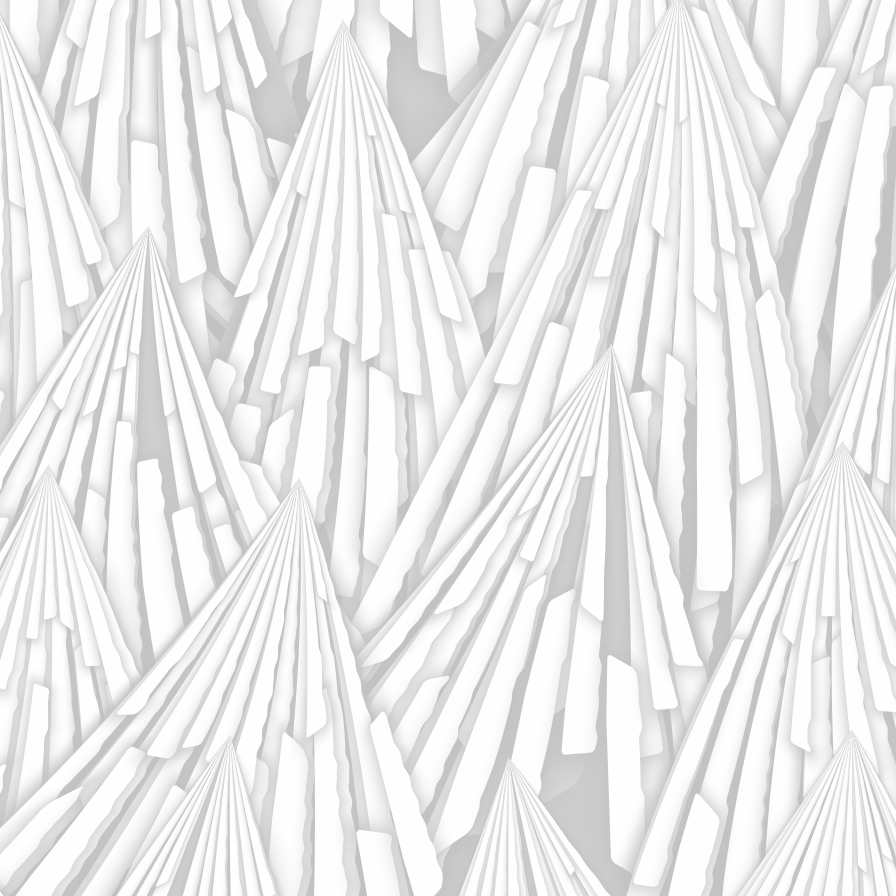
A Shadertoy shader for this pattern:

```glsl
const vec3 PAPER = vec3(0.995);
const vec3 BACKING = vec3(0.81);
const vec3 SHADE = vec3(0.755);

const int ROWS = 6;
const int COLUMNS = 5;
const int LAYERS = 4;
const vec2 FAN_SPACING = vec2(0.42, 0.27);
const float TOP_ROW = 1.5;
const float FAN_LENGTH = 1.05;
const float STRIP_PITCH = 0.105;      // slope between neighbouring strips
const float MAX_HALF_WIDTH = 0.02;
const float STRIP_DENSITY = 0.8;
const float SHADOW_REACH = 0.034;
const float SHADOW_STRENGTH = 0.58;
const float EDGE_WAVE = 0.0045;
const float WAVE_FREQUENCY = 75.0;

struct Fan {
    vec2 apex;
    float tilt, spread, flare, bend, seed;
};

float hash(vec3 p) {
    p = fract(p * 0.1031);
    p += dot(p, p.zyx + 31.32);
    return fract((p.x + p.y) * p.z);
}

float hashRange(vec3 p, float low, float high) {
    return mix(low, high, hash(p));
}

float noise(float x, float seed) {
    float i = floor(x), f = fract(x);
    f *= f * (3.0 - 2.0 * f);
    return mix(hash(vec3(i, seed, 3.0)), hash(vec3(i + 1.0, seed, 3.0)), f);
}

float coverage(float dist) {
    return clamp(0.5 - dist * iResolution.y, 0.0, 1.0);
}

float softShadow(float dist, float reach) {
    float fade = clamp(1.0 - max(dist, 0.0) / reach, 0.0, 1.0);
    return SHADOW_STRENGTH * fade * fade;
}

Fan makeFan(int row, int column) {
    vec3 id = vec3(float(column) + 7.0, float(row) + 11.0, 0.0);
    vec2 jitter = vec2(hash(id + 0.3), hash(id + 1.7)) - 0.5;
    vec2 cell = vec2(float(column) - 1.0 + 0.5 * mod(float(row), 2.0), -float(row));
    Fan fan;
    fan.apex = (cell + jitter * vec2(0.5, 0.65)) * FAN_SPACING + vec2(0.0, TOP_ROW);
    fan.tilt = hashRange(id + 2.1, -0.22, 0.22);
    fan.spread = hashRange(id + 3.9, 0.46, 0.62);
    fan.flare = hashRange(id + 5.2, -0.45, 0.3);
    fan.bend = hashRange(id + 6.4, -0.2, 0.2);
    fan.seed = id.x * 13.0 + id.y * 29.0;
    return fan;
}

// Start and end of a strip, measured down from the apex
vec2 stripSpan(int layer, vec3 id) {
    float a = hash(id + 0.7), b = hash(id + 4.3);
    if (layer == 0) return vec2(-1.0, mix(0.6, 0.95, b));
    if (layer == 1) return vec2(-1.0, mix(0.35, 0.75, b));
    if (layer == 2) {
        float start = mix(0.2, 0.45, a);
        return vec2(start, start + mix(0.2, 0.42, b));
    }
    return vec2(-1.0, mix(0.12, 0.42, b));
}

// Draws one sheet of radiating strips, each over the shadow it casts
vec3 paintStrips(vec3 color, Fan fan, int layer, float x, float t) {
    vec3 layerId = vec3(fan.seed, float(layer) * 17.0, 5.0);
    float bend = fan.bend + hashRange(layerId, -0.1, 0.1);
    float offset = hash(layerId + 2.6);
    float width = t * (1.0 + fan.flare * t);
    float ray = (x - bend * t * t) / width;
    float nearest = round(ray / STRIP_PITCH - offset);
    float reach = min(SHADOW_REACH, 0.6 * STRIP_PITCH * width) + 0.0005;

    for (int k = -1; k <= 1; k++) {
        float index = nearest + float(k);
        vec3 id = vec3(index + 40.0, fan.seed, float(layer) * 19.0);
        float center = (index + offset + hashRange(id, -0.12, 0.12)) * STRIP_PITCH;
        if (abs(center - fan.tilt) > fan.spread) continue;
        if (hash(id + 8.1) > STRIP_DENSITY) continue;

        float side = x - center * width - bend * t * t;
        float slope = center * (1.0 + 2.0 * fan.flare * t) + 2.0 * bend * t;
        float halfWidth = min(STRIP_PITCH * width * hashRange(id + 9.4, 0.32, 0.47),
                              MAX_HALF_WIDTH);
        float wave = min(EDGE_WAVE, 0.35 * halfWidth) * noise(t * WAVE_FREQUENCY, index + fan.seed);
        float across = (abs(side) + step(0.0, side) * wave - halfWidth) * inversesqrt(1.0 + slope * slope);

        vec2 span = stripSpan(layer, id) + side * hashRange(id + 11.8, -0.9, 0.9);
        float along = 0.85 * max(span.x - t, t - span.y);
        float corner = min(0.005, 0.3 * halfWidth);
        vec2 d = vec2(across, along) + corner;
        float dist = length(max(d, 0.0)) + min(max(d.x, d.y), 0.0) - corner;

        color = mix(color, SHADE, softShadow(dist, reach));
        color = mix(color, PAPER, coverage(dist));
    }
    return color;
}

vec3 paintFan(vec3 color, Fan fan, vec2 p) {
    float x = p.x - fan.apex.x, t = fan.apex.y - p.y;
    if (t <= 0.0 || t > FAN_LENGTH) return color;
    float width = t * (1.0 + fan.flare * t);
    float ray = (x - fan.bend * t * t) / width - fan.tilt;
    if (abs(ray) > fan.spread + 0.3 + 0.05 / width) return color;

    // Grey cone behind the strips, fading out towards its hem
    float edge = (abs(ray) - 0.95 * fan.spread) * width * 0.9;
    float fade = 1.0 - smoothstep(0.4, 0.65, t);
    color = mix(color, SHADE, fade * softShadow(edge, SHADOW_REACH * min(1.0, t * 8.0) + 0.0005));
    color = mix(color, BACKING, fade * coverage(edge));

    for (int layer = 0; layer < LAYERS; layer++)
        color = paintStrips(color, fan, layer, x, t);
    return color;
}

void mainImage(out vec4 fragColor, in vec2 fragCoord) {
    vec2 p = fragCoord / iResolution.y;
    vec3 color = BACKING;
    // Lower rows lie in front of higher ones
    for (int row = 0; row < ROWS; row++)
        for (int column = 0; column < COLUMNS; column++)
            color = paintFan(color, makeFan(row, column), p);
    fragColor = vec4(color, 1.0);
}
```
